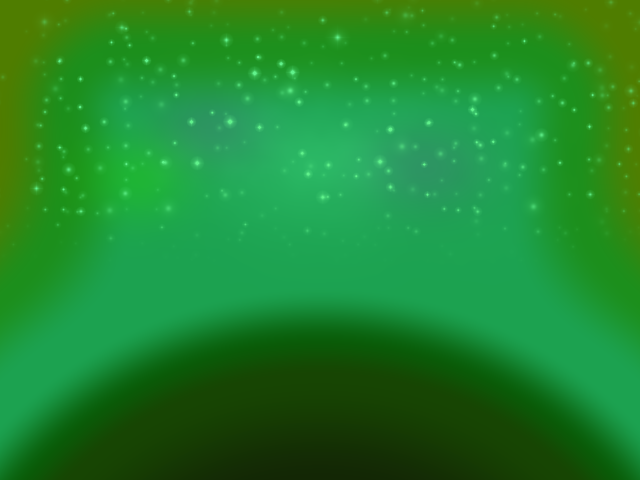
This background is drawn by a Shadertoy shader. Its source:

```glsl
const vec3 OLIVE = vec3(0.31, 0.49, 0.0);
const vec3 LEAF = vec3(0.11, 0.56, 0.11);
const vec3 JADE = vec3(0.11, 0.635, 0.315);
const vec3 RIM = vec3(0.035, 0.36, 0.03);
const vec3 MOSS = vec3(0.09, 0.27, 0.01);
const vec3 SHADOW = vec3(0.075, 0.15, 0.02);
const vec3 STARLIGHT = vec3(0.38, 0.95, 0.55);

float hash(vec2 p) {
    return fract(sin(dot(p, vec2(127.1, 311.7))) * 43758.5453);
}

float noise(vec2 p) {
    vec2 i = floor(p), f = fract(p);
    f = f * f * (3.0 - 2.0 * f);
    return mix(mix(hash(i), hash(i + vec2(1, 0)), f.x),
               mix(hash(i + vec2(0, 1)), hash(i + vec2(1, 1)), f.x), f.y);
}

float fbm(vec2 p) {
    float sum = 0.0, gain = 0.5;
    for (int i = 0; i < 4; i++) {
        sum += gain * noise(p);
        p = p * 2.03 + 7.1;
        gain *= 0.5;
    }
    return sum;
}

float roundBox(vec2 p, vec2 halfSize, float radius) {
    vec2 q = abs(p) - halfSize + radius;
    return length(max(q, 0.0)) + min(max(q.x, q.y), 0.0) - radius;
}

float smoothMin(float a, float b, float k) {
    float h = max(k - abs(a - b), 0.0) / k;
    return min(a, b) - h * h * k * 0.25;
}

float softSpot(vec2 p, vec2 center, vec2 size) {
    vec2 q = (p - center) / size;
    return exp(-dot(q, q));
}

// One jittered star per cell, with thin rays on the brightest
float starLayer(vec2 p, float cells, float density, float coreSize, float seed) {
    vec2 grid = p * cells;
    vec2 id = floor(grid) + seed;
    vec2 jitter = 0.25 + 0.5 * vec2(hash(id), hash(id + 19.3));
    vec2 q = (fract(grid) - jitter) / cells;
    float present = step(hash(id + 41.7), density);
    float power = hash(id + 73.1);
    power = 0.2 + 0.8 * power * power;
    float r = length(q);
    float core = exp(-r * r / (coreSize * coreSize));
    float halo = 0.35 * exp(-r * r / (coreSize * coreSize * 8.0));
    vec2 a = abs(q) / coreSize;
    float rays = exp(-a.x * 0.45 - a.y * 4.0) + exp(-a.y * 0.45 - a.x * 4.0);
    rays *= 0.35 * smoothstep(0.6, 0.9, power);
    float fade = 1.0 - smoothstep(0.18, 0.25, r * cells);
    return present * power * (core + halo + rays) * fade;
}

// Sky opening: rounded box flaring into a wide halo round the planet
vec3 skyColor(vec2 p, float planetDistance) {
    float box = roundBox(p - vec2(0.0, -0.3), vec2(0.53, 1.196), 0.13);
    float d = smoothMin(box, planetDistance - 1.11, 0.16);
    vec3 color = mix(JADE, LEAF, smoothstep(-0.14, 0.0, d));
    return mix(color, OLIVE, smoothstep(0.0, 0.14, d));
}

vec3 addNebula(vec3 color, vec2 p) {
    float cloud = fbm(p * 5.0 + 3.0);
    float band = softSpot(p, vec2(0.0, 0.69), vec2(0.5, 0.16));
    color += vec3(0.05, 0.08, 0.07) * softSpot(p, vec2(0.0, 0.67), vec2(0.24, 0.14));
    color += vec3(0.0, 0.06, -0.12) * softSpot(p, vec2(-0.38, 0.63), vec2(0.11, 0.09));
    float haze = softSpot(p, vec2(-0.23, 0.73), vec2(0.12, 0.08))
               + softSpot(p, vec2(0.22, 0.65), vec2(0.13, 0.09));
    color += vec3(0.06, -0.06, 0.06) * haze;
    return color + vec3(0.03, 0.06, 0.04) * (cloud - 0.47) * band * 2.0;
}

vec3 addPlanet(vec3 color, float d) {
    color = mix(RIM, color, smoothstep(0.795, 0.918, d));
    color = mix(MOSS, color, smoothstep(0.73, 0.815, d));
    return mix(SHADOW, color, smoothstep(0.5, 0.73, d));
}

float starField(vec2 p) {
    float stars = 0.0;
    for (int i = 0; i < 4; i++) {
        float n = float(i);
        float cells = 8.0 + 7.0 * n;
        stars += starLayer(p + 0.37 * n, cells, 0.42 - 0.05 * n,
                           0.0055 - 0.0011 * n, 11.0 * n + 2.0);
    }
    float height = smoothstep(0.44, 0.64, p.y) * (1.0 - 0.65 * smoothstep(0.85, 1.0, p.y));
    float side = 1.0 - 0.6 * smoothstep(0.5, 0.67, abs(p.x));
    return stars * height * side;
}

void mainImage(out vec4 fragColor, in vec2 fragCoord) {
    // Height runs from 0 to 1, with x centred
    vec2 p = fragCoord / iResolution.y;
    p.x -= 0.5 * iResolution.x / iResolution.y;
    float planetDistance = length(p - vec2(0.0, -0.514));

    vec3 color = skyColor(p, planetDistance);
    color = addNebula(color, p);
    color = addPlanet(color, planetDistance);
    color = mix(color, STARLIGHT, clamp(starField(p), 0.0, 1.0));
    fragColor = vec4(color, 1.0);
}
```
